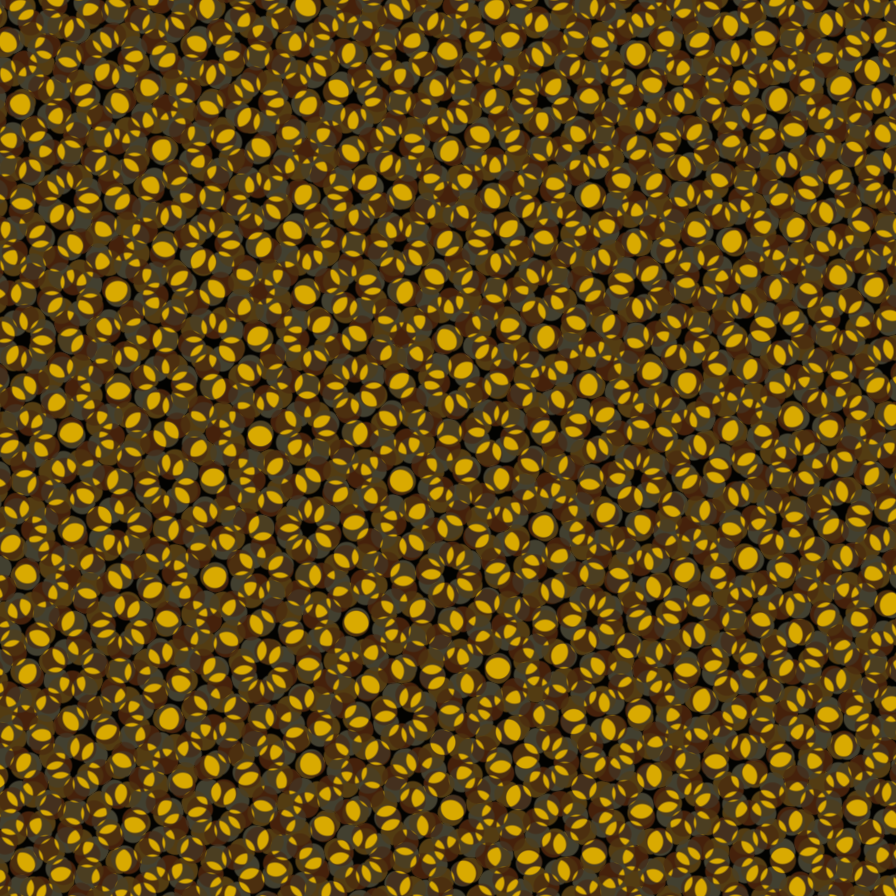
This pattern is drawn by a WebGL 2 fragment shader. Its source:

```glsl
#version 300 es
precision highp float;
// Three turned screens of round dots in brown, green and olive, yellow where all three overlap.

uniform vec2 u_resolution;
out vec4 fragColor;

// Coverage of a square lattice of dots; pitch in canvas units
float dotScreen(vec2 p, float degrees, float pitch) {
    float angle = radians(degrees);
    float c = cos(angle), s = sin(angle);
    vec2 cell = mat2(c, -s, s, c) * p / pitch;
    float edge = (length(fract(cell + 0.5) - 0.5) - 0.436) * pitch;
    return 1.0 - smoothstep(-0.0014, 0.0014, edge);
}

void main() {
    vec2 uv = gl_FragCoord.xy / min(u_resolution.x, u_resolution.y);

    vec3 inks[3] = vec3[3](
        vec3(0.27, 0.13, 0.045),  // brown
        vec3(0.26, 0.25, 0.19),   // green
        vec3(0.325, 0.235, 0.07)); // olive

    // Stack the screens, each turned, shifted and slightly wider than the last
    vec3 inkSum = vec3(0.0);
    float total = 0.0, covered = 0.0, shared = 1.0;
    for (int i = 0; i < 3; i++) {
        float k = float(i);
        vec2 p = uv - 0.5 + k * vec2(0.0093, 0.0131);
        float dots = dotScreen(p, 35.9 + 36.3 * k, 0.0329 * (1.0 + 0.009 * k));
        inkSum += inks[i] * dots;
        total += dots;
        covered = max(covered, dots);
        shared *= dots;
    }

    // Averaged inks on black, then the common overlap
    vec3 black = vec3(0.01, 0.01, 0.005);
    vec3 color = mix(black, inkSum / max(total, 0.001), covered);
    vec3 yellow = vec3(0.85, 0.665, 0.005);
    color = mix(color, yellow, shared);

    fragColor = vec4(color, 1.0);
}
```
